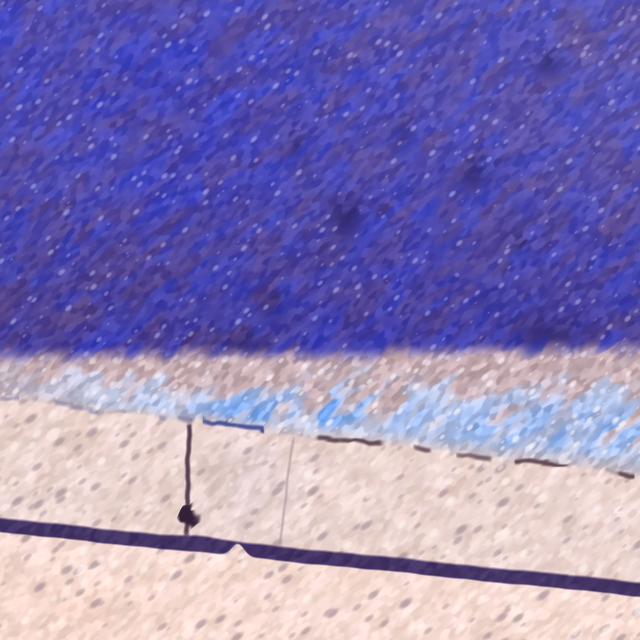
Give the GLSL for this texture, as a three.js fragment shader.

```glsl
// Sunlit stone kerb below a deep blue shaded pavement, with a worn, blue-tinted strip between.
// Sloping edges divide the layers; soft cellular noise gives the diagonal grain and
// jittered cells scatter the flecks, while layered sines roughen the joints.
varying vec2 vUv;

vec2 hash2(vec2 p) {
  return fract(sin(vec2(dot(p, vec2(127.1, 311.7)), dot(p, vec2(269.5, 183.3)))) * 43758.5);
}

// Cellular noise blended across neighbouring cells, 0 to 1
float softCells(vec2 p) {
  vec2 cell = floor(p);
  float sum = 0.0, total = 0.0;
  for (int j = -1; j <= 1; j++) {
    for (int i = -1; i <= 1; i++) {
      vec2 id = cell + vec2(float(i), float(j));
      vec2 d = id + hash2(id) - p;
      float weight = exp(-7.0 * dot(d, d));
      sum += weight * hash2(id + 57.0).x;
      total += weight;
    }
  }
  return sum / total;
}

// Soft dots of varied size in a share of the cells
float flecks(vec2 p, float share, float radius) {
  vec2 cell = floor(p);
  float mask = 0.0;
  for (int j = -1; j <= 1; j++) {
    for (int i = -1; i <= 1; i++) {
      vec2 id = cell + vec2(float(i), float(j));
      vec2 kind = hash2(id + 19.0);
      float d = length(id + hash2(id) - p);
      float size = radius * (0.5 + kind.y);
      mask = max(mask, step(kind.x, share) * (0.4 + 0.6 * kind.y) * (1.0 - smoothstep(size * 0.3, size, d)));
    }
  }
  return mask;
}

// Coordinates along and across a slanted direction
vec2 slant(vec2 p, float angle, vec2 scale) {
  float c = cos(angle), s = sin(angle);
  return vec2(c * p.x + s * p.y, c * p.y - s * p.x) * scale;
}

float ripple(float x) {
  return (sin(x * 23.0) + 0.6 * sin(x * 61.0 + 1.0) + 0.4 * sin(x * 137.0 + 2.0)) * 0.5;
}

float blot(vec2 p, vec2 centre, vec2 size) {
  vec2 d = (p - centre) / size;
  return exp(-dot(d, d));
}

float line(float d, float halfWidth, float blur) {
  return 1.0 - smoothstep(halfWidth - blur, halfWidth + blur, abs(d));
}

vec3 shadedPavement(vec2 p, float grain, float fine) {
  float cloud = softCells(slant(p, 0.6, vec2(5.0, 9.0)));
  vec3 col = mix(vec3(0.29, 0.25, 0.59), vec3(0.32, 0.30, 0.69), smoothstep(0.42, 0.85, p.y));
  col = mix(col, vec3(0.25, 0.25, 0.72), 0.55 * smoothstep(0.35, 0.75, cloud) * (1.0 - 0.6 * p.x));
  col = mix(col, vec3(0.39, 0.36, 0.68), 0.6 * blot(p, vec2(1.0), vec2(0.45, 0.35)));
  col += (grain - 0.5) * vec3(-0.07, 0.0, 0.15) + (fine - 0.5) * vec3(0.13, 0.12, 0.10);
  // Dark stains: the broad ones, then a faint scatter
  vec2 q = p + 0.022 * (vec2(grain, fine) - 0.5);
  float stain = blot(q, vec2(0.545, 0.657), vec2(0.030, 0.026));
  stain += 0.8 * blot(q, vec2(0.742, 0.727), vec2(0.034, 0.024));
  stain += 0.7 * blot(q, vec2(0.857, 0.898), vec2(0.024, 0.019));
  stain += 0.8 * blot(q, vec2(0.463, 0.772), vec2(0.020, 0.018));
  stain += blot(q, vec2(0.813, 0.619), vec2(0.012, 0.012));
  stain += 0.7 * blot(q, vec2(0.430, 0.528), vec2(0.024, 0.025));
  stain += 0.8 * blot(q, vec2(0.848, 0.481), vec2(0.040, 0.026));
  stain += 0.6 * blot(q, vec2(0.380, 0.460), vec2(0.035, 0.020));
  stain += 0.35 * flecks(q * 11.0 + 3.0, 0.18, 0.35) * smoothstep(0.25, 0.7, p.x);
  col = mix(col, vec3(0.17, 0.13, 0.37), 0.75 * clamp(stain, 0.0, 1.0));
  float glints = flecks(slant(p, 0.75, vec2(48.0, 85.0)), 0.22, 0.30);
  return mix(col, vec3(0.70, 0.69, 0.90), 0.6 * glints);
}

vec3 wornStrip(vec2 p, float depth, float grain, float fine) {
  float blue = smoothstep(0.25, 0.65, depth + 0.6 * (grain - 0.5));
  vec3 col = mix(vec3(0.79, 0.69, 0.71), vec3(0.76, 0.79, 0.90), blue * smoothstep(-0.15, 0.25, p.x));
  float sky = blot(p, vec2(0.46, 0.355), vec2(0.15, 0.032)) + 0.55 * blot(p, vec2(0.87, 0.325), vec2(0.22, 0.045));
  col = mix(col, vec3(0.40, 0.62, 0.95), clamp(sky * smoothstep(0.15, 0.8, grain) * 1.1, 0.0, 0.9));
  col = mix(col, vec3(0.84, 0.75, 0.72), 0.6 * smoothstep(0.82, 1.0, depth));
  col += (fine - 0.5) * 0.22;
  return mix(col, vec3(0.97, 0.95, 0.97), 0.8 * flecks(slant(p, 0.75, vec2(45.0, 80.0)), 0.3, 0.32));
}

vec3 stone(vec2 p, float lower, float grain, float fine) {
  vec3 col = mix(vec3(0.925, 0.835, 0.815), vec3(0.965, 0.86, 0.825), lower);
  col = mix(col, vec3(0.97, 0.78, 0.70), 0.5 * blot(p, vec2(0.13, 0.04), vec2(0.14, 0.05)) * grain);
  col = mix(col, vec3(0.85, 0.78, 0.79), 0.5 * blot(p, vec2(0.39, 0.25), vec2(0.08, 0.08)));
  col += (grain - 0.5) * vec3(0.07, 0.08, 0.10) + (fine - 0.5) * 0.10;
  float pits = flecks(slant(p, 0.65, vec2(32.0, 68.0)), 0.28, 0.36);
  col = mix(col, vec3(0.60, 0.52, 0.56), pits * 0.6);
  return mix(col, vec3(1.0, 0.96, 0.94), 0.7 * flecks(slant(p, 0.8, vec2(38.0, 60.0)) + 9.0, 0.22, 0.35));
}

void main() {
  vec2 p = vUv;
  float grain = softCells(slant(p, 0.7, vec2(26.0, 65.0)));
  float fine = softCells(slant(p, 0.75, vec2(75.0, 150.0)));
  float wave = ripple(p.x);
  float shadeEdge = 0.444 + 0.012 * p.x * p.x;
  float kerbEdge = 0.378 - 0.12 * p.x + 0.003 * wave + 0.007 * (grain - 0.5);
  float joint = 0.180 - 0.10 * p.x + 0.0012 * wave;

  // Layers from the kerb upward
  vec3 col = stone(p, smoothstep(-0.004, 0.004, joint - p.y), grain, fine);
  float depth = (shadeEdge - p.y) / (shadeEdge - kerbEdge);
  col = mix(col, wornStrip(p, depth, grain, fine), smoothstep(-0.004, 0.004, p.y - kerbEdge));
  float shade = smoothstep(-0.016, 0.017, p.y - shadeEdge + 0.012 * (grain - 0.5));
  col = mix(col, shadedPavement(p, grain, fine), shade);

  // Broken dirt line along the kerb top
  float gaps = smoothstep(0.42, 0.65, softCells(vec2(p.x * 32.0, 4.0)));
  gaps *= 0.35 + 0.65 * smoothstep(0.28, 0.34, p.x);
  vec3 dirt = mix(vec3(0.20, 0.25, 0.55), vec3(0.32, 0.22, 0.26), smoothstep(0.42, 0.52, p.x));
  col = mix(col, dirt, 0.85 * gaps * line(p.y - kerbEdge, 0.0035, 0.003));

  // Upright cracks between kerb blocks
  float span = smoothstep(joint, joint + 0.02, p.y) * (1.0 - smoothstep(kerbEdge - 0.012, kerbEdge, p.y));
  float lean = 0.294 + 0.03 * (p.y - 0.26) + 0.002 * ripple(p.y * 1.7);
  col = mix(col, vec3(0.28, 0.19, 0.27), 0.9 * span * line(p.x - lean, 0.0035, 0.0025));
  float seam = 0.451 + 0.11 * (p.y - 0.26) + 0.002 * ripple(p.y);
  col = mix(col, vec3(0.68, 0.58, 0.60), 0.6 * span * line(p.x - seam, 0.002, 0.002));
  float rubble = blot(p + 0.025 * (vec2(grain, fine) - 0.5), vec2(0.295, 0.194), vec2(0.016, 0.020));
  col = mix(col, vec3(0.20, 0.13, 0.22), smoothstep(0.25, 0.75, rubble));

  // Shadowed long joint, chipped where two blocks meet
  float top = joint + 0.010 + 0.003 * blot(p, vec2(0.31, 0.16), vec2(0.04, 0.1));
  float bottom = joint - 0.012 + 0.019 * exp(-pow(abs(p.x - 0.372) / 0.014, 2.0));
  float gap = smoothstep(-0.002, 0.002, p.y - bottom) * smoothstep(-0.003, 0.003, top - p.y);
  col = mix(col, vec3(0.24, 0.18, 0.38) + 0.08 * (fine - 0.5), gap * 0.96);

  gl_FragColor = vec4(clamp(col, 0.0, 1.0), 1.0);
}
```
